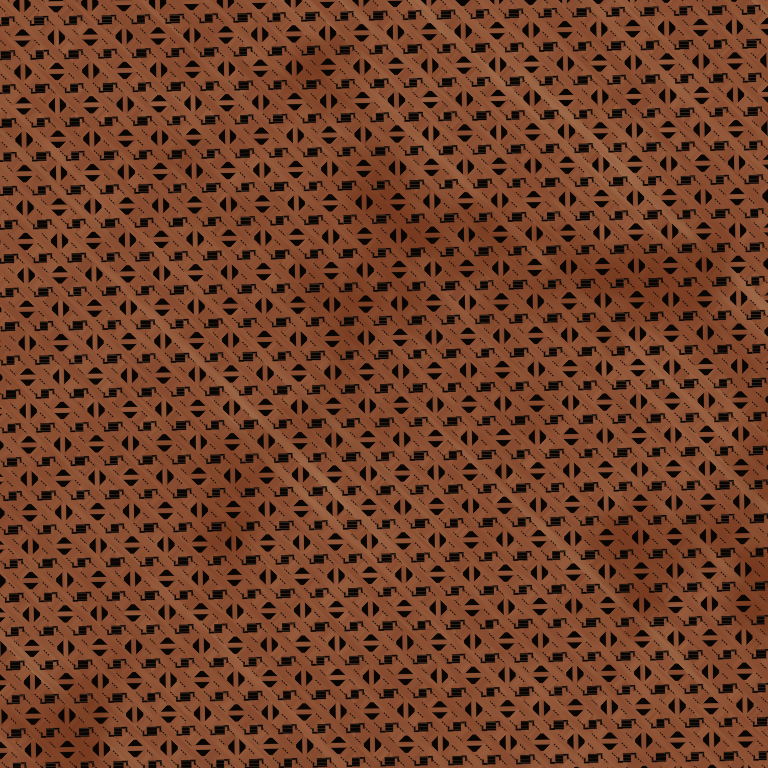
This texture is drawn by a WebGL 1 fragment shader. Its source:

```glsl
precision highp float;
uniform vec2 u_resolution;

const float REPEATS = 22.65;
const float TILT = 0.0155;
const vec2 ANCHOR = vec2(0.5217, 0.5165);
const vec3 CANE = vec3(0.54, 0.30, 0.19);
const vec3 PALE_CANE = vec3(0.61, 0.42, 0.29);
const vec3 STAIN = vec3(0.43, 0.19, 0.09);
const vec3 GAP = vec3(0.035, 0.018, 0.01);
const vec3 DEEP_STRAND = vec3(0.18, 0.14, 0.11);

float hash(vec2 p) {
  return fract(sin(dot(p, vec2(127.1, 311.7))) * 43758.5);
}

float noise(vec2 p) {
  vec2 i = floor(p), f = fract(p);
  f = f * f * (3.0 - 2.0 * f);
  return mix(mix(hash(i), hash(i + vec2(1, 0)), f.x),
             mix(hash(i + vec2(0, 1)), hash(i + vec2(1, 1)), f.x), f.y);
}

float fbm(vec2 p) {
  float sum = 0.0, gain = 0.5;
  for (int i = 0; i < 4; i++) {
    sum += gain * noise(p);
    p = p * 2.03 + 17.3;
    gain *= 0.5;
  }
  return sum;
}

float fill(float d, float soft) {
  return 1.0 - smoothstep(-soft, soft, d);
}

float box(vec2 p, vec2 halfSize) {
  vec2 d = abs(p) - halfSize;
  return max(d.x, d.y);
}

// Tone of one strand: own shade, slow fading and fine lengthwise fibres
float strandTone(float across, float along, float seed) {
  float id = floor(across);
  float shade = hash(vec2(id, seed)) - 0.5;
  float fade = noise(vec2(id * 1.7 + seed, along * 0.12)) - 0.5;
  float fibre = noise(vec2(across * 9.0 + seed, along * 0.9)) - 0.5;
  return 0.18 * shade + 0.3 * fade + 0.35 * fibre;
}

// Diamond opening split by a narrow strand
float openingMask(vec2 q, float upright, float soft) {
  float across = mix(q.y, q.x, upright);
  float diamond = max(abs(q.x) + abs(q.y) - 0.30, box(q, vec2(0.255)));
  return fill(max(diamond, 0.072 - abs(across)), soft);
}

// Square opening with two short hooks
float knotMask(vec2 b, float broad, float soft) {
  float size = mix(0.115, 0.15, broad);
  float square = box(b, vec2(size, 0.13));
  vec2 m = b * sign(b.x + 0.001);
  float hook = box(m - vec2(0.19, 0.115), vec2(0.075, 0.028));
  hook = min(hook, box(m - vec2(0.25, 0.06), vec2(0.024, 0.075)));
  return fill(min(square, hook), soft);
}

// Broken dark seams where one diagonal overlaps the other
float seamMask(vec2 b, float soft) {
  float side = abs(b.x + b.y), along = b.x - b.y;
  float line = abs(side - 0.29) - 0.026;
  float reach = abs(abs(along) - 0.43) - 0.17;
  float dash = 0.55 + 0.45 * sin(along * 53.4);
  return fill(max(line, reach), soft) * dash;
}

void main() {
  vec2 uv = gl_FragCoord.xy / u_resolution;
  float c = cos(TILT), s = sin(TILT);
  vec2 p = mat2(c, -s, s, c) * (uv - ANCHOR) * REPEATS;
  float soft = 0.7 * REPEATS / min(u_resolution.x, u_resolution.y);

  vec2 cell = floor(p + 0.5), q = p - cell;
  vec2 knot = floor(p), b = p - knot - 0.5;
  float upright = 1.0 - mod(cell.x + cell.y, 2.0);
  float broad = mod(knot.x + knot.y, 2.0);

  // Layered strands: straight threads, rising diagonals, falling diagonals
  float fall = p.x + p.y, rise = p.x - p.y;
  float threadTone = mix(strandTone(p.y + 0.5, p.x, 5.0),
                         strandTone(p.x + 0.5, p.y, 9.0), upright);
  float onRise = fill(abs(fract(rise) - 0.5) - 0.22, soft);
  float onFall = fill(abs(fract(fall) - 0.5) - 0.22, soft);
  float tone = mix(threadTone, strandTone(rise, fall, 2.0), onRise);
  tone = mix(tone, strandTone(fall, rise, 7.0) + 0.04, onFall);

  // Pale rubbed streaks and broad reddish stains
  float rubbed = smoothstep(0.62, 0.92, noise(vec2(fall * 1.6, rise * 0.07)));
  float stain = smoothstep(0.53, 0.76, fbm(uv * 5.0 + 3.7));
  float wear = fbm(uv * 16.0 + 8.0);
  float pale = clamp(0.1 + tone + 0.4 * rubbed * onFall + 0.4 * (wear - 0.47), 0.0, 1.0);
  vec3 color = mix(CANE, PALE_CANE, pale);
  color *= 1.0 + 0.16 * min(tone, 0.2);
  color = mix(color, STAIN, 0.65 * stain);

  // Dark seams and openings, with buried strands in the square ones
  color = mix(color, GAP, 0.85 * seamMask(b, soft));
  float buried = smoothstep(0.35, 0.85, sin(b.y * 66.0 + 1.0));
  buried *= 0.5 + 0.5 * hash(knot);
  color = mix(color, mix(GAP, DEEP_STRAND, buried), knotMask(b, broad, soft));
  color = mix(color, GAP, openingMask(q, upright, soft));

  gl_FragColor = vec4(color, 1.0);
}
```
